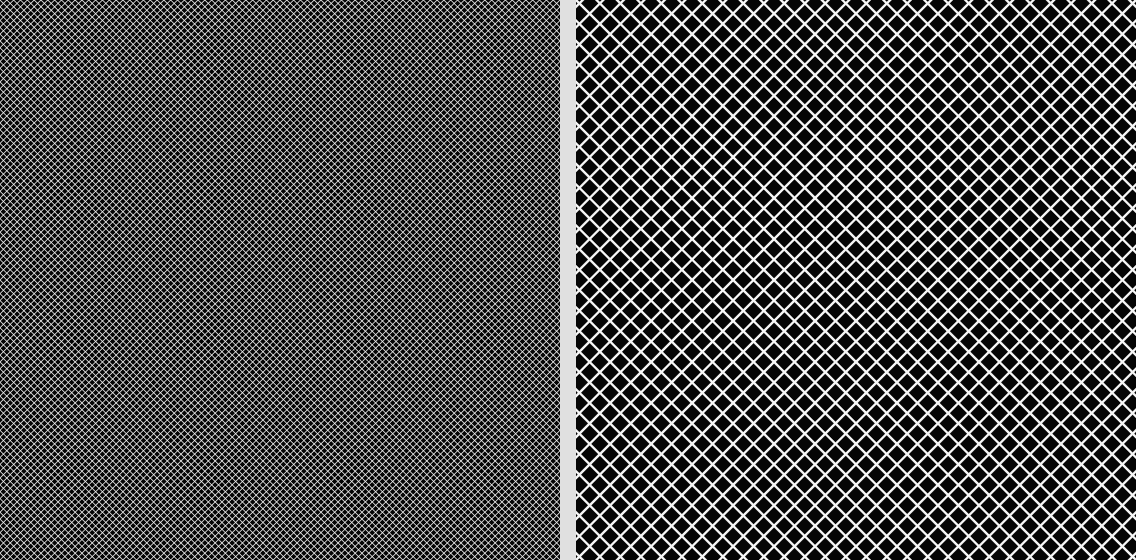
Left: the whole. Right: its middle third, enlarged.
This pattern is drawn by a WebGL 1 fragment shader. Its source:

```glsl
precision highp float;
// Fine diagonal wire mesh: pale hairlines crossing at 45 degrees over near-black,
// leaving small square diamonds. Two families of parallel lines are repeated
// with fract and box-filtered over one pixel; a whole repeat count makes it tile.

uniform vec2 u_resolution;

const float REPEATS = 82.0;     // diamonds across and down
const float LINE_WIDTH = 0.16;  // share of the spacing between parallel lines
const vec2 PHASE = vec2(0.0);   // mesh offset, in diamonds
const vec3 GROUND_COLOR = vec3(0.02);
const vec3 LINE_COLOR = vec3(0.97);

// Share of a pixel covered by lines centred on whole numbers of t.
float lineCoverage(float t, float pixelSpan) {
    float fromLine = abs(fract(t + 0.5) - 0.5);
    float overlap = 0.5 * (LINE_WIDTH + pixelSpan) - fromLine;
    return clamp(overlap, 0.0, min(LINE_WIDTH, pixelSpan)) / pixelSpan;
}

void main() {
    vec2 cell = gl_FragCoord.xy / u_resolution * REPEATS + PHASE;
    float pixelSpan = length(REPEATS / u_resolution);

    // Rising and falling diagonals, joined so crossings are brightest
    float falling = lineCoverage(cell.x + cell.y, pixelSpan);
    float rising = lineCoverage(cell.x - cell.y, pixelSpan);
    float mesh = 1.0 - (1.0 - falling) * (1.0 - rising);

    gl_FragColor = vec4(mix(GROUND_COLOR, LINE_COLOR, mesh), 1.0);
}
```
